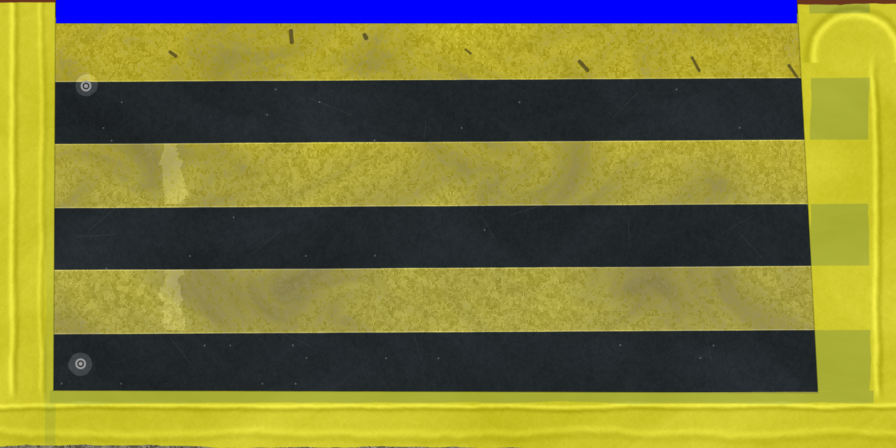
Give the GLSL for this pattern, as a Shadertoy shader.

```glsl
// A worn hazard panel: three dark bands on mustard, a flat blue strip on top,
// and creased translucent tape around three sides. Bands come from a repeat,
// grit from cellular noise, stains from layered sines, creases from distances.
#define PERIOD 0.2815
#define FIRST_BAND 0.1785
#define BAND_SHARE 0.49
#define TILT 0.0055
#define PANEL_BOTTOM 0.874
#define BLUE_DEPTH 0.052
#define GRIT 0.15
#define MUSTARD vec3(0.65, 0.615, 0.27)
#define DARK vec3(0.135, 0.155, 0.165)
#define TAPE vec3(0.80, 0.775, 0.17)
#define FILM vec3(0.64, 0.665, 0.22)
#define BLUE vec3(0.0, 0.0, 1.0)

vec2 hash2(vec2 p) {
    vec3 a = fract(p.xyx * vec3(0.1031, 0.1030, 0.0973));
    a += dot(a, a.yzx + 33.33);
    return fract((a.xx + a.yz) * a.zy);
}

// x: distance to the nearest cell point, y: random value of that cell
vec2 cells(vec2 p) {
    vec2 id = floor(p), best = vec2(9.0, 0.0);
    for (int j = -1; j <= 1; j++)
    for (int i = -1; i <= 1; i++) {
        vec2 c = id + vec2(i, j), h = hash2(c + 50.0);
        float d = length(c + h - p);
        if (d < best.x) best = vec2(d, h.y);
    }
    return best;
}

// Warped, layered sines, roughly -1..1
float stains(vec2 p) {
    float sum = 0.0, amp = 0.5;
    for (int i = 0; i < 5; i++) {
        p += 0.6 * sin(p.yx * 1.3 + float(i));
        sum += amp * sin(p.x) * cos(p.y);
        p = mat2(1.5, 1.1, -1.1, 1.5) * p;
        amp *= 0.6;
    }
    return sum;
}

float segment(vec2 p, vec2 a, vec2 b) {
    vec2 v = b - a;
    return length(p - a - v * clamp(dot(p - a, v) / dot(v, v), 0.0, 1.0));
}

float inside(float d) {
    float aa = 1.0 / iResolution.y;
    return 1.0 - smoothstep(-aa, aa, d);
}

// Bright ridge with a shadow on one side
float crease(float d, float w) {
    return exp(-d * d / (w * w)) - 0.7 * exp(-pow((d - 1.8 * w) / w, 2.0));
}

vec3 mustardPaint(vec2 p, float grit, float cloud) {
    float row = smoothstep(0.1, 0.6, p.y);
    vec3 c = mix(MUSTARD + vec3(0.055, 0.04, -0.09), MUSTARD, row);
    c += GRIT * (grit - 0.5) + vec3(0.05, 0.05, -0.03) * cloud;
    c = mix(c, vec3(0.47, 0.44, 0.31), 0.45 * smoothstep(0.3, 0.8, grit * 0.6 - cloud * 0.5));
    // Lifted patches near the left end
    float patchD = abs(p.x - 0.385 - 0.02 * stains(p.yx * 40.0)) - 0.022;
    c += 0.09 * inside(patchD) * inside(abs(fract((p.y - 0.32) / PERIOD) - 0.24) - 0.24) * step(0.3, p.y);
    // Dark chips along the top row
    for (int i = 0; i < 7; i++) {
        vec2 h = hash2(vec2(float(i), 7.0));
        vec2 a = vec2(0.35 + 0.22 * float(i) + 0.1 * h.x, 0.06 + 0.09 * h.y);
        float d = segment(p, a, a + vec2(0.02, 0.03) * h.yx) - 0.004;
        c = mix(c, vec3(0.28, 0.25, 0.13), 0.75 * inside(d + 0.004 * cloud));
    }
    return c;
}

vec3 darkPaint(vec2 p, float grit, float cloud) {
    vec3 c = DARK + 0.03 * (grit - 0.5) + vec3(0.025, 0.03, 0.035) * cloud;
    for (int i = 0; i < 30; i++) {
        vec2 a = hash2(vec2(float(i), 19.0)) * vec2(1.7, 0.7) + vec2(0.12, 0.17);
        vec2 b = a + (hash2(vec2(float(i), 43.0)) - 0.5) * vec2(0.18, 0.12);
        c += 0.045 * inside(segment(p, a, b) - 0.0008);
    }
    return c + 0.2 * step(0.96, cells(p * 35.0).y) * inside(cells(p * 35.0).x / 35.0 - 0.002);
}

void mainImage(out vec4 fragColor, in vec2 fragCoord) {
    vec2 p = fragCoord / iResolution.y;
    p.x += 1.0 - 0.5 * iResolution.x / iResolution.y;
    p.y = 1.0 - p.y;                       // measured down from the top
    float grit = 0.6 * cells(p * 180.0).y + 0.4 * cells(p * 75.0).y;
    float cloud = stains(p * vec2(7.0, 10.0));

    // Repeating bands, slightly tilted
    float s = (p.y + TILT * (p.x - 1.0) - FIRST_BAND) / PERIOD;
    float bandD = (abs(fract(s - 0.5 * BAND_SHARE + 0.5) - 0.5) - 0.5 * BAND_SHARE) * PERIOD;
    float band = inside(bandD + 0.0008 * cloud);
    vec3 panel = mix(mustardPaint(p, grit, cloud), darkPaint(p, grit, cloud), band);
    panel += 0.12 * inside(abs(bandD - 0.001) - 0.0015);

    // Two bolts with scuffed surrounds
    for (int i = 0; i < 2; i++) {
        float d = length(p - vec2(0.192 - 0.012 * float(i), 0.192 + 0.62 * float(i)));
        panel += 0.12 * inside(d - 0.028 - 0.01 * cloud);
        panel = mix(panel, vec3(0.62), inside(d - 0.012));
        panel = mix(panel, vec3(0.2), inside(abs(d - 0.006) - 0.0015));
    }

    // Tape: bands show faintly through it, creases run along each side
    float rightEdge = 1.779 + 0.053 * p.y;
    float wob = 0.006 * stains(p * 9.0);
    vec3 tape = TAPE + 0.05 * cloud + 0.03 * (grit - 0.5);
    float film = band * inside(abs(p.x - 1.875) - 0.066 + wob) * inside(p.y - PANEL_BOTTOM);
    film = max(film, inside(abs(p.y - 0.886) - 0.014 + wob) * inside(abs(p.x - 1.03) - 0.92));
    film = max(film, 0.5 * inside(abs(p.x - 0.112) - 0.012 + wob) * smoothstep(0.1, 0.9, p.y));
    tape = mix(tape, FILM + 0.03 * cloud, 0.85 * film);
    float low = smoothstep(0.86, 0.9, p.y), side = 1.0 - low;
    float folds = side * (crease(p.x - 0.025 - wob, 0.006) + 0.6 * crease(p.x - 0.09 + wob, 0.005));
    folds += side * crease(p.x - 1.945 - wob - 0.015 * p.y, 0.006) * smoothstep(0.1, 0.2, p.y);
    folds += crease(length(p - vec2(1.91, 0.13)) - 0.095 + wob, 0.008) * inside(p.y - 0.14);
    folds += low * (crease(p.y - 0.905 - wob, 0.005) + 0.5 * crease(p.y - 0.965 + 2.0 * wob, 0.008));
    tape += vec3(0.13, 0.13, 0.09) * folds;

    // Assemble, with bare ground at the outer corners
    float panelD = max(max(0.124 - 0.005 * p.y - p.x, p.x - rightEdge), p.y - PANEL_BOTTOM - 0.003 * (p.x - 1.0));
    vec3 color = mix(tape, panel, inside(panelD));
    color *= 1.0 - 0.2 * inside(abs(panelD) - 0.0015);
    color = mix(color, vec3(0.40, 0.21, 0.12), inside(p.y - 0.007 + wob));
    color = mix(color, vec3(0.43, 0.42, 0.36) + 0.3 * (grit - 0.5), inside(0.994 - p.y + wob + 0.006 * p.x));
    color = mix(color, BLUE, inside(max(abs(p.x - 0.952) - 0.827, p.y - BLUE_DEPTH)));
    fragColor = vec4(clamp(color, 0.0, 1.0), 1.0);
}
```
